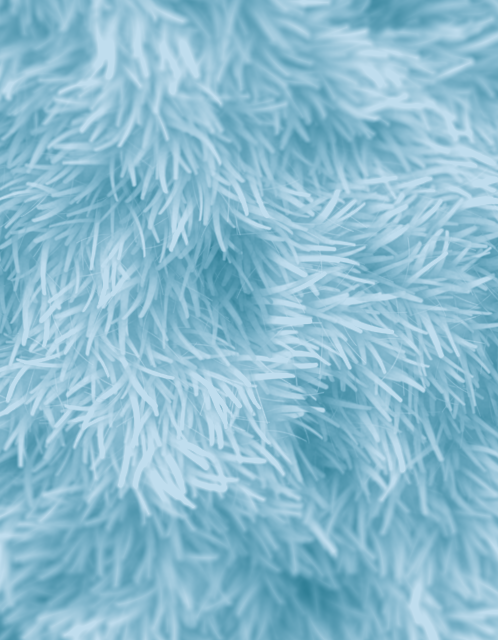
Reproduce this texture procedurally as a Shadertoy shader.

```glsl
// Soft pale-blue plush fur with a shallow band of focus.
// Curved strands sit on jittered grids, follow a noisy flow field and are
// layered from dark and deep to light and near; wispy hairs lie between them.

#define LAYERS 7
#define CELL 0.042        // strand spacing, in canvas heights
#define HALF_WIDTH 0.0048 // strand thickness
#define SHARP_BLUR 0.0020 // edge softness in focus
#define FAR_BLUR 0.0065   // extra softness out of focus
#define FOCUS_Y 0.51      // height of the sharp band
#define SHADOW 0.11       // darkening beside each strand
#define PIT_DEPTH 0.48    // darkness of the hollows
#define TUFT_TONE 0.46    // light and dark of whole tufts
#define LIFT 0.20         // overall brightness
#define DEEP_COLOR vec3(0.19, 0.50, 0.59)
#define PALE_COLOR vec3(0.68, 0.82, 0.89)

float hash(vec2 p) {
    return fract(sin(dot(p, vec2(127.1, 311.7))) * 43758.5453);
}

float noise(vec2 p) {
    vec2 i = floor(p), f = fract(p);
    f = f * f * (3.0 - 2.0 * f);
    return mix(mix(hash(i), hash(i + vec2(1, 0)), f.x),
               mix(hash(i + vec2(0, 1)), hash(i + vec2(1, 1)), f.x), f.y);
}

// Direction of the pile: downwards on the left, sweeping right on the right
float flowAngle(vec2 p) {
    float sweep = mix(-1.65, -0.65, clamp(p.x / 0.78, 0.0, 1.0));
    float waves = 1.8 * (noise(p * 4.0 + 3.7) - 0.5);
    float tufts = 1.9 * (noise(p * 13.0 + 9.2) - 0.5);
    return sweep + waves + tufts;
}

// Broad light and dark of the tufts, with hollows between them
float tuftTone(vec2 p) {
    float broad = noise(p * 8.0 + 31.0) + 0.9 * noise(p.yx * 19.0 + 12.6) - 0.95;
    float pit = smoothstep(0.50, 0.88, noise(p * 10.0 + 5.1));
    return TUFT_TONE * broad - PIT_DEPTH * pit;
}

// Lays one strand over the tone found so far
float addStrand(float tone, vec2 p, vec2 cell, vec2 shift, float layer, float blur) {
    vec2 seed = cell + layer * vec2(37.3, 17.9);
    vec2 jitter = vec2(hash(seed), hash(seed + 51.3)) - 0.5;
    vec2 center = (cell + 0.5 + 0.85 * jitter) * CELL - shift;
    vec2 q = p - center;
    if (dot(q, q) > 3.2 * CELL * CELL) return tone;
    float pick = hash(seed + 23.7);
    float vary = hash(seed + 78.1);
    bool wispy = mod(layer, 3.0) == 2.0;

    // Strand frame: x runs from root to tip, y across the bent axis
    float halfLength = CELL * mix(0.60, 1.25, vary);
    float angle = flowAngle(center) + (wispy ? 2.4 : 1.25) * (pick - 0.5);
    vec2 dir = vec2(cos(angle), sin(angle));
    q = vec2(dot(q, dir), dot(q, vec2(-dir.y, dir.x)));
    q.y -= (hash(seed + 91.4) - 0.5) * 10.0 * (q.x * q.x - 0.0006);
    float along = clamp(q.x / halfLength * 0.5 + 0.5, 0.0, 1.0);
    float dist = length(vec2(max(abs(q.x) - halfLength, 0.0), q.y));

    // Width narrows to the tip and swells a little out of focus
    float width = HALF_WIDTH * mix(0.6, 1.4, hash(seed + 64.2)) * mix(1.25, 0.6, along);
    width += 0.25 * (blur - SHARP_BLUR);
    if (wispy) width *= 0.18;
    if (dist > 4.0 * width + blur) return tone;

    // Coverage, fading into the pile at the root
    float cover = smoothstep(width + blur, width - blur, dist);
    float emerge = smoothstep(0.0, 0.45, along);
    float opacity = wispy ? 0.55 * SHARP_BLUR / blur : mix(0.72, 0.96, pick);

    // Light tip, darker root, rounded sides, dim hollows and depths
    float depth = 1.0 - layer / float(LAYERS - 1);
    float rim = min(dist / (width + blur), 1.0);
    float light = mix(0.62, 1.08, smoothstep(0.05, 0.85, along));
    light += 0.22 * (vary - 0.5) + tuftTone(center) - 0.30 * depth;
    light -= 0.12 * rim * rim;

    float shade = smoothstep(4.0 * width + blur, 0.0, dist);
    tone *= 1.0 - SHADOW * shade * emerge * opacity;
    return mix(tone, light, cover * emerge * opacity);
}

void mainImage(out vec4 fragColor, in vec2 fragCoord) {
    vec2 p = fragCoord / iResolution.y;

    // Focus band, with a slightly uneven edge
    float offFocus = abs(p.y - FOCUS_Y + 0.08 * (noise(p * 3.0) - 0.5));
    float blur = SHARP_BLUR + FAR_BLUR * smoothstep(0.13, 0.46, offFocus);

    // Shadowed base, then strands from deep to near
    float tone = 0.42 + 0.7 * tuftTone(p);
    for (int k = 0; k < LAYERS; k++) {
        float layer = float(k);
        vec2 shift = CELL * vec2(hash(vec2(layer, 2.0)), hash(vec2(layer, 7.0)));
        vec2 home = floor((p + shift) / CELL);
        for (int j = -2; j <= 2; j++)
            for (int i = -2; i <= 2; i++)
                tone = addStrand(tone, p, home + vec2(i, j), shift, layer, blur);
    }

    // Faint fuzz where the pile is sharp
    float fuzz = noise(p * 170.0) + noise(p * 310.0) - 1.0;
    tone += LIFT + 0.05 * fuzz * SHARP_BLUR / blur;

    // Deep to pale, bowed slightly towards blue in the middle
    tone = clamp(tone, -0.05, 1.14);
    vec3 color = mix(DEEP_COLOR, PALE_COLOR, tone);
    color += vec3(0.0, 0.04, 0.08) * max(tone * (1.0 - tone), 0.0);
    fragColor = vec4(color, 1.0);
}
```
